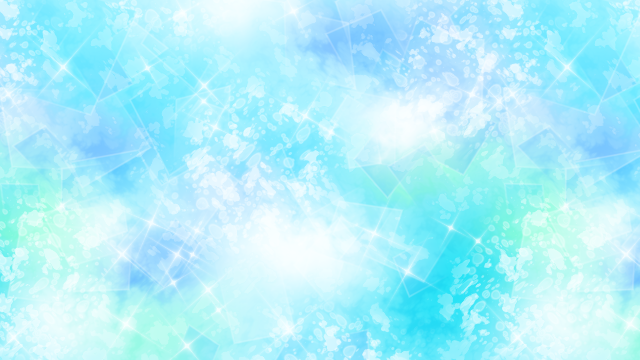
Give the GLSL for this background, as a Shadertoy shader.

```glsl
// Pastel crystal mist: colour washes, tilted glass shards, splatter and star glints.

const float PERIOD = 1.4; // horizontal repeat, in canvas heights

vec2 hash2(vec2 p) {
    return fract(sin(vec2(dot(p, vec2(127.1, 311.7)), dot(p, vec2(269.5, 183.3)))) * 43758.5);
}

// Offset from a centre, wrapped to the nearest horizontal repeat
vec2 wrapped(vec2 p, vec2 centre) {
    vec2 d = p - centre;
    d.x -= PERIOD * round(d.x / PERIOD);
    return d;
}

vec2 rotate(vec2 d, float angle) {
    float c = cos(angle), s = sin(angle);
    return vec2(c * d.x + s * d.y, c * d.y - s * d.x);
}

// Cellular noise: x = nearest point distance, y = droplet discs with brighter rims
vec2 cells(vec2 p, float columns) {
    float scale = columns / PERIOD, soft = scale / iResolution.y;
    vec2 q = p * scale;
    float nearest = 2.0, drops = 0.0;
    for (int j = -1; j <= 1; j++)
    for (int i = -1; i <= 1; i++) {
        vec2 cell = floor(q) + vec2(i, j);
        vec2 key = vec2(floor(mod(cell.x + 0.5, columns)), cell.y) + columns;
        float d = length(cell + hash2(key) - q);
        float radius = 0.42 * pow(hash2(key + 31.0).x, 2.0);
        float disc = smoothstep(soft, -soft, d - radius);
        float rim = smoothstep(0.05 + soft, 0.0, abs(d - radius));
        nearest = min(nearest, d);
        drops = max(drops, disc * 0.5 + rim * 0.4 * step(0.08, radius));
    }
    return vec2(nearest, drops);
}

// Soft elliptical veil of one colour
void wash(inout vec3 col, vec3 tint, vec2 d, vec2 radius, float strength) {
    d /= radius;
    col = mix(col, tint, strength * exp(-dot(d, d)));
}

void mainImage(out vec4 fragColor, in vec2 fragCoord) {
    vec2 p = fragCoord / iResolution.y;
    float px = 1.0 / iResolution.y;
    float w = 6.2832 / PERIOD;

    // Layered sines bend the domain for the painted parts
    vec2 bent = p + 0.016 * sin(w * vec2(3.0, 2.0) * p.yx + vec2(1.0, 4.0))
                  + 0.007 * sin(w * vec2(8.0, 9.0) * p.yx + vec2(2.0, 0.5))
                  + 0.003 * sin(w * vec2(23.0, 19.0) * p.yx);
    float grain = 0.46 * cells(bent, 12.0).x + 0.28 * cells(bent, 29.0).x
                + 0.17 * cells(bent, 61.0).x + 0.09 * cells(bent, 123.0).x;
    vec2 m = bent + 0.12 * (grain - 0.45);

    // Colour washes
    vec3 col = vec3(0.69, 0.95, 1.0);
    vec3 cyan = vec3(0.28, 0.92, 1.0), teal = vec3(0.02, 0.87, 0.96);
    vec3 mint = vec3(0.62, 1.0, 0.87), blue = vec3(0.34, 0.69, 1.0);
    vec3 lilac = vec3(0.78, 0.87, 1.0), white = vec3(0.99, 1.0, 1.0);
    wash(col, cyan, wrapped(m, vec2(0.04, 0.86)), vec2(0.22, 0.17), 0.55);
    wash(col, cyan, wrapped(m, vec2(0.40, 0.73)), vec2(0.24, 0.16), 0.45);
    wash(col, cyan, wrapped(m, vec2(0.85, 0.56)), vec2(0.22, 0.12), 0.40);
    wash(col, lilac, wrapped(m, vec2(1.25, 0.82)), vec2(0.19, 0.25), 0.90);
    wash(col, lilac, wrapped(m, vec2(0.66, 0.46)), vec2(0.18, 0.12), 0.65);
    wash(col, lilac, wrapped(m, vec2(0.08, 0.66)), vec2(0.14, 0.10), 0.70);
    wash(col, teal, wrapped(m, vec2(1.26, 0.22)), vec2(0.27, 0.25), 0.88);
    wash(col, mint, wrapped(m, vec2(0.12, 0.35)), vec2(0.17, 0.17), 0.92);
    wash(col, mint, wrapped(m, vec2(1.21, 0.55)), vec2(0.17, 0.09), 0.85);
    wash(col, mint, wrapped(m, vec2(0.42, 0.08)), vec2(0.22, 0.14), 0.65);
    wash(col, blue, wrapped(m, vec2(0.99, 0.90)), vec2(0.17, 0.09), 0.75);
    wash(col, blue, wrapped(m, vec2(0.30, 0.60)), vec2(0.13, 0.09), 0.65);
    wash(col, blue, wrapped(m, vec2(0.44, 0.30)), vec2(0.13, 0.08), 0.75);
    col = mix(col, col * col, 0.35 * smoothstep(0.42, 0.62, grain));

    // Translucent skewed shards with bright rims
    for (int i = 0; i < 52; i++) {
        vec2 a = hash2(vec2(i, 3)), b = hash2(vec2(i, 17)), c = hash2(vec2(i, 29));
        vec2 d = rotate(wrapped(p, a * vec2(PERIOD, 1.0)), b.x * 6.2832);
        d.x += d.y * (c.x - 0.5) * 0.7;
        vec2 size = mix(0.04, 0.14, b.y) * vec2(1.0, mix(0.6, 1.2, c.y));
        vec2 box = abs(d) - size;
        float edge = max(box.x, box.y);
        float fade = clamp(0.5 + 0.5 * d.x / size.x, 0.0, 1.0);
        float inside = smoothstep(px, -px, edge);
        vec3 tint = c.x < 0.4 ? mix(blue, cyan, c.y) : white;
        col = mix(col, tint, inside * (0.03 + 0.23 * fade));
        col = mix(col, white, 0.25 * fade * smoothstep(0.002 + px, 0.0, abs(edge)));
    }

    // Splatter patches and clustered droplets
    float cluster = smoothstep(-0.3, 0.8, sin(w * 2.0 * p.x + 3.0 * p.y) + sin(9.0 * p.y - w * p.x));
    col = mix(col, white, (0.25 + 0.3 * cluster) * smoothstep(0.36, 0.30, grain));
    float drops = max(cells(bent, 32.0).y, cells(bent + 0.3, 67.0).y);
    col = mix(col, white, drops * 0.6 * cluster);

    // White mist
    wash(col, white, wrapped(m, vec2(0.68, 1.00)), vec2(0.22, 0.14), 0.92);
    wash(col, white, wrapped(m, vec2(0.80, 0.29)), vec2(0.25, 0.13), 0.95);
    wash(col, white, wrapped(m, vec2(1.12, 0.66)), vec2(0.15, 0.10), 0.95);
    wash(col, white, wrapped(m, vec2(0.17, 0.10)), vec2(0.16, 0.13), 0.85);
    wash(col, white, wrapped(m, vec2(0.28, 0.37)), vec2(0.09, 0.09), 0.65);

    // Four-pointed diagonal glints
    for (int i = 0; i < 30; i++) {
        vec2 a = hash2(vec2(i, 53)), b = hash2(vec2(i, 71));
        vec2 d = abs(rotate(wrapped(p, a * vec2(PERIOD, 1.0)), 0.785 + (b.x - 0.5) * 0.8));
        float reach = mix(0.07, 0.24, b.y * b.y);
        vec2 rays = pow(max(1.0 - d / reach, 0.0), vec2(1.3)) * exp(-d.yx / 0.003);
        float core = exp(-dot(d, d) / (0.012 * reach * reach));
        col = mix(col, white, min(0.6 * (rays.x + rays.y) + 0.4 * core, 0.85));
    }

    fragColor = vec4(clamp(col, 0.0, 1.0), 1.0);
}
```
